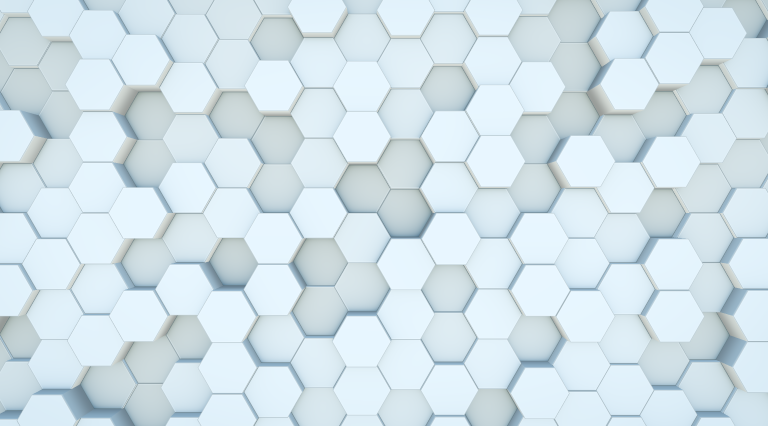
Give the GLSL for this pattern, as a Shadertoy shader.

```glsl
const float PITCH = 0.1174;       // distance between neighbouring prisms
const float APOTHEM = 0.5 * PITCH;
const vec2 STEP = vec2(0.8660254, 0.5) * PITCH;
const vec2 GRID_ORIGIN = vec2(0.0505, 0.0);
const float DEPTH = 0.075;        // perspective growth from lowest to highest
const float SEAM = 0.0021;        // half width of the joints
const float BEVEL = 0.0042;
const float SHADE_REACH = 0.026;  // how far occlusion spreads over a face
const int SAMPLES = 3;            // supersampling per axis

const vec3 HIGH_FACE = vec3(0.895, 0.952, 0.985);
const vec3 LOW_FACE = vec3(0.825, 0.868, 0.875);
const vec3 WARM_SHADE = vec3(0.70, 0.72, 0.67);
const vec3 COOL_SHADE = vec3(0.46, 0.62, 0.73);
const vec3 WARM_WALL = vec3(0.83, 0.85, 0.83);
const vec3 COOL_WALL = vec3(0.56, 0.69, 0.78);
const vec3 SEAM_COLOR = vec3(0.38, 0.46, 0.49);

float hash(vec2 p) {
    return fract(sin(dot(p, vec2(127.1, 311.7))) * 43758.5453);
}

float prismHeight(vec2 id) {
    return pow(hash(id), 0.85);
}

// The three neighbour directions in doubled grid coordinates
vec2 axisStep(int k) {
    return k == 0 ? vec2(0.0, 2.0) : vec2(1.0, k == 1 ? 1.0 : -1.0);
}

vec2 axisNormal(int k) {
    return axisStep(k) * STEP / PITCH;
}

// Top face: height tone, occlusion by taller neighbours, seams and bevels
vec3 shadeFace(vec2 local, vec2 id, float height) {
    vec3 color = mix(LOW_FACE, HIGH_FACE, smoothstep(0.05, 0.65, height));
    float seam = 0.0;
    float bevel = 0.0;
    for (int k = 0; k < 6; k++) {
        float side = k < 3 ? 1.0 : -1.0;
        vec2 normal = side * axisNormal(k % 3);
        float edge = APOTHEM - dot(local, normal);
        float rise = prismHeight(id + side * axisStep(k % 3)) - height;
        float wall = max(rise, 0.0);
        vec3 tint = mix(COOL_SHADE, WARM_SHADE, smoothstep(-0.8, 0.5, normal.y));
        float broad = 0.42 * wall * exp(-edge / SHADE_REACH);
        float tight = 0.50 * smoothstep(0.0, 0.5, wall) * exp(-edge / (0.2 * SHADE_REACH));
        color *= mix(vec3(1.0), tint, broad + tight);
        float line = 1.0 - smoothstep(0.3 * SEAM, SEAM, edge);
        seam = max(seam, line * mix(0.30, 0.75, smoothstep(-0.25, 0.25, rise)));
        bevel = max(bevel, (1.0 - smoothstep(SEAM, BEVEL, edge)) * step(rise, 0.0));
    }
    color = mix(color, vec3(0.94, 0.98, 1.0), 0.35 * bevel);
    return mix(color, SEAM_COLOR, seam);
}

// Side face: warm when facing down, cool when facing up, darker at its foot
vec3 shadeWall(vec2 normal, float drop) {
    vec3 color = mix(WARM_WALL, COOL_WALL, smoothstep(-0.6, 0.9, normal.y));
    color *= 1.0 - 0.28 * smoothstep(0.0, 0.8, drop);
    return mix(color, HIGH_FACE, 0.35 * (1.0 - smoothstep(0.0, 0.06, drop)));
}

// Finds the highest prism crossed by the view ray through p
vec3 render(vec2 p) {
    vec2 base = p * (1.0 + 0.5 * DEPTH) - GRID_ORIGIN;
    vec2 slope = p * DEPTH;
    float column = round((p.x - GRID_ORIGIN.x) / STEP.x);
    float bestZ = -1.0;
    float bestHeight = 0.0;
    vec2 bestId = vec2(0.0);
    vec2 bestNormal = vec2(0.0);
    for (int i = -1; i <= 1; i++) {
        float x = column + float(i);
        float parity = mod(x, 2.0);
        float row = round((p.y - GRID_ORIGIN.y) / PITCH - 0.5 * parity);
        for (int j = -1; j <= 1; j++) {
            vec2 id = vec2(x, 2.0 * (row + float(j)) + parity);
            float enter = 1e4;
            float leave = -1e4;
            vec2 wallNormal = vec2(0.0);
            for (int k = 0; k < 3; k++) {
                vec2 n = axisNormal(k);
                float a = dot(base - id * STEP, n);
                float b = dot(slope, n);
                float facing = b < 0.0 ? -1.0 : 1.0;
                b = facing * max(abs(b), 1e-6);
                float upper = (a + facing * APOTHEM) / b;
                leave = max(leave, (a - facing * APOTHEM) / b);
                if (upper < enter) {
                    enter = upper;
                    wallNormal = -facing * n;
                }
            }
            float height = prismHeight(id);
            float z = min(height, enter);
            if (z >= leave && z > bestZ) {
                bestZ = z;
                bestHeight = height;
                bestId = id;
                bestNormal = wallNormal;
            }
        }
    }
    if (bestZ < bestHeight) return shadeWall(bestNormal, bestHeight - bestZ);
    return shadeFace(base - slope * bestZ - bestId * STEP, bestId, bestHeight);
}

void mainImage(out vec4 fragColor, in vec2 fragCoord) {
    vec3 color = vec3(0.0);
    for (int s = 0; s < SAMPLES * SAMPLES; s++) {
        vec2 jitter = (vec2(s % SAMPLES, s / SAMPLES) + 0.5) / float(SAMPLES) - 0.5;
        color += render((fragCoord + jitter - 0.5 * iResolution.xy) / iResolution.y);
    }
    color /= float(SAMPLES * SAMPLES);
    // Soft light falloff toward the corners
    vec2 centered = fragCoord / iResolution.xy - 0.5;
    color *= mix(vec3(1.015), vec3(0.95, 0.97, 0.98), smoothstep(0.05, 0.5, dot(centered, centered)));
    fragColor = vec4(color, 1.0);
}
```
